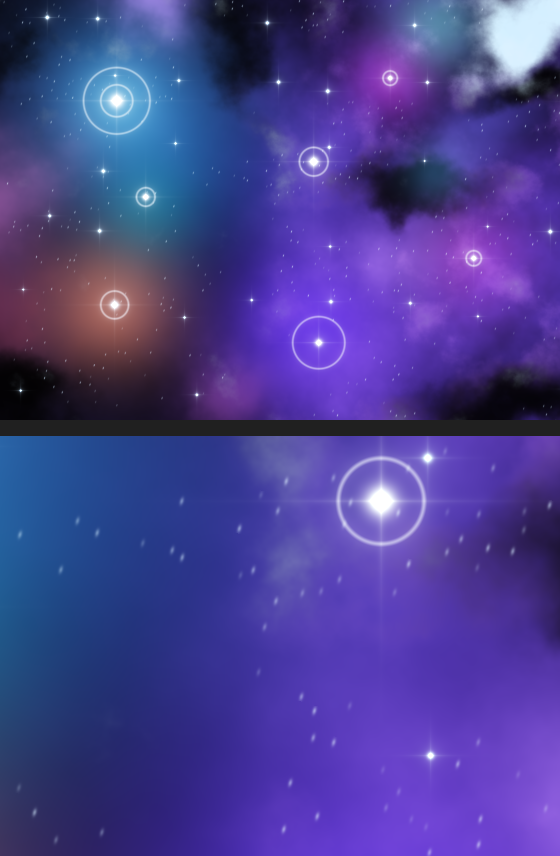
Top, the full canvas; bottom, a detail of the centre.
This background is drawn by a WebGL 1 fragment shader. Its source:

```glsl
precision highp float;
// Colourful nebula with soft glows, torn clouds, ringed stars and fine star dust.
uniform vec2 u_resolution;

float hash(vec2 p) {
  vec3 q = fract(p.xyx * vec3(0.1031, 0.1030, 0.0973));
  q += dot(q, q.yzx + 33.33);
  return fract((q.x + q.y) * q.z);
}

float valueNoise(vec2 p) {
  vec2 i = floor(p), f = fract(p);
  f = f * f * (3.0 - 2.0 * f);
  vec2 e = vec2(1.0, 0.0);
  return mix(mix(hash(i), hash(i + e), f.x),
             mix(hash(i + e.yx), hash(i + e.xx), f.x), f.y);
}

float fbm(vec2 p) {
  float sum = 0.0, amplitude = 0.5;
  for (int i = 0; i < 6; i++) {
    sum += amplitude * valueNoise(p);
    p = mat2(1.6, 1.2, -1.2, 1.6) * p + 7.3;
    amplitude *= 0.5;
  }
  return sum;
}

float glow(vec2 p, vec2 center, vec2 radius) {
  vec2 d = (p - center) / radius;
  return exp(-dot(d, d));
}

vec3 screenBlend(vec3 a, vec3 b) {
  return 1.0 - (1.0 - min(a, 1.0)) * (1.0 - min(b, 1.0));
}

vec3 addGlow(vec3 color, vec2 p, vec2 center, float radius, vec3 tint) {
  return screenBlend(color, tint * glow(p, center, vec2(radius)));
}

// Bright core, soft halo and a thin cross of rays
float starLight(vec2 d, float size) {
  float r = length(d);
  vec2 a = abs(d);
  float core = 1.1 * exp(-r * r / (size * size * 0.028));
  float halo = 0.4 * exp(-r / (size * 0.3));
  float width = 0.0012 + size * 0.012;
  float rays = exp(-a.y / width - a.x / (size * 0.6))
             + exp(-a.x / width - a.y / (size * 0.6));
  return core + halo + 0.35 * rays;
}

float ringLight(vec2 d, float radius, float pixel) {
  float offset = abs(length(d) - radius);
  float line = 1.0 - smoothstep(0.0, 0.0022 + pixel, offset);
  return 0.42 * line + 0.15 * exp(-offset / 0.006);
}

vec3 addStar(vec3 color, vec2 p, vec2 center, float size, float radius, float pixel) {
  vec2 d = p - center;
  float light = starLight(d, size) + ringLight(d, radius, pixel);
  return screenBlend(color, vec3(0.92, 0.95, 1.0) * light);
}

// Sparse small stars, one candidate per cell
float scatteredStars(vec2 p, float cell) {
  vec2 id = floor(p / cell);
  vec2 spot = 0.25 + 0.5 * vec2(hash(id + 3.1), hash(id + 17.7));
  float size = mix(0.012, 0.028, hash(id + 41.3));
  return step(0.55, hash(id + 9.0)) * starLight(p - (id + spot) * cell, size);
}

// Tiny tilted flecks gathered in loose clusters
float starDust(vec2 p, float cell) {
  p = mat2(0.96, 0.28, -0.28, 0.96) * p + 3.0;
  vec2 id = floor(p / cell);
  vec2 spot = 0.18 + 0.64 * vec2(hash(id + 5.3), hash(id + 29.1));
  float chance = 0.28 * smoothstep(0.3, 0.75, valueNoise(id * 0.17 + 4.0));
  float fleck = glow(p, (id + spot) * cell, vec2(0.0015, 0.0029));
  return step(1.0 - chance, hash(id + 61.0)) * fleck * mix(0.15, 0.6, hash(id + 77.0));
}

void main() {
  float pixel = 1.0 / u_resolution.y;
  vec2 p = gl_FragCoord.xy * pixel;
  float billow = fbm(p * 4.0 + 2.0);
  float detail = fbm(p * 9.0 + 20.0);
  vec2 torn = p + 0.24 * (vec2(billow, fbm(p * 4.5 + 31.0)) - 0.49);

  // Dark sky on the left, violet clouds on the right
  float violet = smoothstep(0.5, 0.95, torn.x);
  vec3 color = mix(vec3(0.07, 0.06, 0.14), vec3(0.27, 0.19, 0.50), violet);
  color *= 0.3 + 1.4 * billow;
  float wisps = smoothstep(0.46, 0.72, detail) * violet;
  color = screenBlend(color, vec3(0.18, 0.11, 0.24) * wisps);

  // Broad coloured light
  color = addGlow(color, p, vec2(0.28, 0.76), 0.25, vec3(0.18, 0.42, 0.62));
  color = addGlow(color, p, vec2(0.28, 0.76), 0.10, vec3(0.16, 0.28, 0.30));
  color = addGlow(color, p, vec2(0.45, 0.62), 0.22, vec3(0.02, 0.14, 0.27));
  color = addGlow(color, p, vec2(0.35, 0.50), 0.13, vec3(0.02, 0.25, 0.24));
  color = addGlow(color, p, vec2(0.27, 0.27), 0.17, vec3(0.58, 0.36, 0.26));
  color = addGlow(color, p, vec2(0.76, 0.22), 0.25, vec3(0.36, 0.20, 0.82));
  color = addGlow(color, p, vec2(0.74, 0.58), 0.20, vec3(0.17, 0.12, 0.42));
  color = addGlow(color, torn, vec2(0.36, 1.0), 0.11, vec3(0.50, 0.38, 0.72));
  color = addGlow(color, torn, vec2(0.02, 0.55), 0.15, vec3(0.44, 0.25, 0.42));
  color = addGlow(color, torn, vec2(0.0, 0.27), 0.16, vec3(0.32, 0.14, 0.20));
  color = addGlow(color, torn, vec2(0.53, 0.05), 0.11, vec3(0.30, 0.15, 0.30));
  color = addGlow(color, torn, vec2(0.95, 0.38), 0.12, vec3(0.22, 0.16, 0.34));
  color = addGlow(color, torn, vec2(1.10, 0.70), 0.12, vec3(0.14, 0.16, 0.36));

  // Dark lanes with ragged edges, then a gentle contrast curve
  float lanes = glow(torn, vec2(0.98, 0.54), vec2(0.17, 0.06))
              + glow(torn, vec2(1.24, 0.77), vec2(0.17, 0.06))
              + glow(torn, vec2(1.20, 0.04), vec2(0.24, 0.09))
              + 0.8 * glow(torn, vec2(0.60, 0.90), vec2(0.11, 0.14))
              + glow(torn, vec2(0.02, 0.04), vec2(0.19, 0.13))
              + 0.8 * glow(torn, vec2(0.03, 0.85), vec2(0.08, 0.13));
  color *= 1.0 - 0.85 * smoothstep(0.15, 1.0, lanes + 0.9 * (detail - 0.5));
  color = mix(color, color * color * (3.0 - 2.0 * color), 0.5);

  // Glows in front of the lanes
  color = addGlow(color, p, vec2(0.93, 0.81), 0.10, vec3(0.42, 0.05, 0.44));
  color = addGlow(color, p, vec2(1.13, 0.385), 0.13, vec3(0.36, 0.07, 0.38));
  color = addGlow(color, p, vec2(1.04, 0.59), 0.08, vec3(0.10, 0.24, 0.34));
  color = addGlow(color, p, vec2(1.04, 0.94), 0.11, vec3(0.22, 0.48, 0.50));
  float bank = glow(torn, vec2(1.23, 0.98), vec2(0.21, 0.16)) + 1.1 * (detail - 0.5);
  color = screenBlend(color, vec3(0.80, 0.93, 1.0) * smoothstep(0.15, 0.85, bank));

  // Star dust, small stars and ringed stars
  color = screenBlend(color, vec3(0.75, 0.86, 0.95) * starDust(p, 0.019));
  color = screenBlend(color, vec3(0.78, 0.90, 1.0) * scatteredStars(p, 0.178));
  color = addStar(color, p, vec2(0.278, 0.760), 0.100, 0.079, pixel);
  color = screenBlend(color, vec3(ringLight(p - vec2(0.278, 0.760), 0.038, pixel)));
  color = addStar(color, p, vec2(0.747, 0.615), 0.070, 0.034, pixel);
  color = addStar(color, p, vec2(0.273, 0.274), 0.060, 0.033, pixel);
  color = addStar(color, p, vec2(0.759, 0.184), 0.050, 0.062, pixel);
  color = addStar(color, p, vec2(0.347, 0.531), 0.048, 0.022, pixel);
  color = addStar(color, p, vec2(0.929, 0.814), 0.036, 0.017, pixel);
  color = addStar(color, p, vec2(1.128, 0.385), 0.040, 0.018, pixel);
  gl_FragColor = vec4(color, 1.0);
}
```
